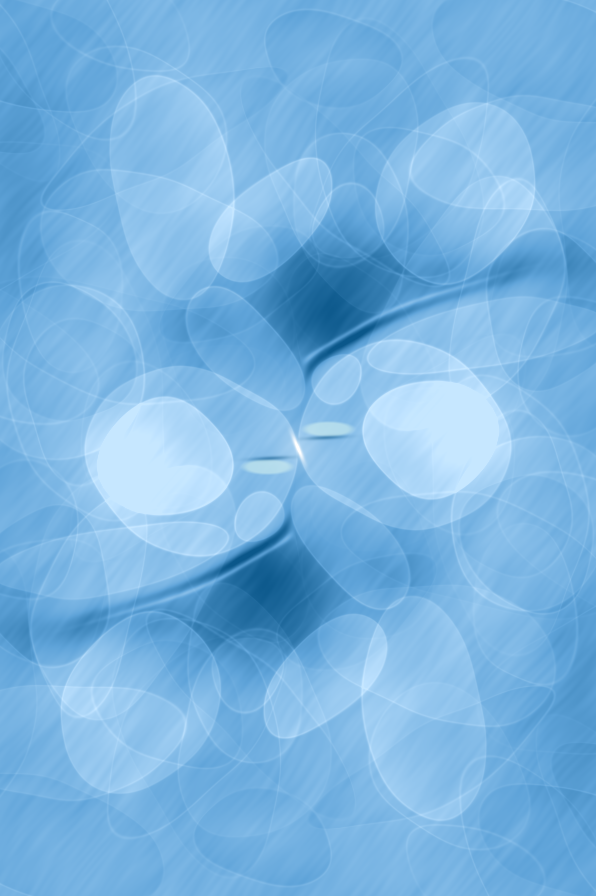
Reproduce this background procedurally as a Shadertoy shader.

```glsl
const vec3 DEEP = vec3(0.04, 0.34, 0.54);
const vec3 MID = vec3(0.37, 0.64, 0.85);
const vec3 PALE = vec3(0.72, 0.87, 0.99);
const vec3 CREAM = vec3(0.76, 0.90, 0.93);
const float BASE_TONE = 0.63;
const float RIM_WIDTH = 0.0013;
const float RIM_LIGHT = 0.11;
const float FOLD_DEPTH = 0.028;
const int VEILS = 38;

// Soft light and shade: centre, radii; then strength
const int CLOUDS = 12;
const vec4 CLOUD[CLOUDS] = vec4[](
    vec4(0.03, 0.145, 0.075, 0.06), vec4(0.09, 0.23, 0.09, 0.06),
    vec4(0.20, 0.19, 0.12, 0.03), vec4(0.0, 0.215, 0.06, 0.04),
    vec4(-0.31, 0.27, 0.06, 0.10), vec4(0.31, 0.20, 0.06, 0.06),
    vec4(-0.11, 0.14, 0.05, 0.05), vec4(0.08, 0.36, 0.08, 0.05),
    vec4(-0.30, 0.43, 0.07, 0.09), vec4(0.175, 0.014, 0.07, 0.05),
    vec4(0.18, 0.30, 0.08, 0.09), vec4(-0.10, 0.36, 0.12, 0.12));
const float CLOUD_TONE[CLOUDS] = float[](
    -0.52, -0.16, -0.28, -0.22, -0.20, -0.13, -0.16, -0.10, -0.10, 0.26, 0.10, 0.08);

// Main petals: centre, radii; then angle, tone
const int PETALS = 10;
const vec4 PETAL[PETALS] = vec4[](
    vec4(0.118, 0.012, 0.118, 0.105), vec4(0.148, 0.012, 0.078, 0.064),
    vec4(0.177, 0.285, 0.105, 0.083), vec4(-0.14, 0.29, 0.12, 0.07),
    vec4(-0.03, 0.255, 0.088, 0.045), vec4(0.057, 0.25, 0.045, 0.04),
    vec4(-0.06, 0.11, 0.08, 0.045), vec4(0.21, 0.125, 0.13, 0.035),
    vec4(0.04, 0.077, 0.032, 0.024), vec4(-0.26, 0.08, 0.10, 0.09));
const vec2 PETAL_STYLE[PETALS] = vec2[](
    vec2(0.0, 0.17), vec2(0.0, 0.23), vec2(0.95, 0.14), vec2(1.75, 0.13), vec2(0.85, 0.17),
    vec2(0.5, 0.06), vec2(-0.9, 0.12), vec2(0.2, 0.10), vec2(0.8, 0.15), vec2(0.3, 0.07));

vec2 hash2(vec2 p) {
    vec3 h = fract(vec3(p.xyx) * vec3(0.1031, 0.1030, 0.0973));
    h += dot(h, h.yzx + 33.33);
    return fract((h.xx + h.yz) * h.zy);
}

float corner(vec2 cell, vec2 offset, vec2 f) {
    return dot(hash2(cell + offset + 50.0) * 2.0 - 1.0, f - offset);
}

float gradientNoise(vec2 p) {
    vec2 i = floor(p), f = p - i;
    vec2 u = f * f * f * (f * (f * 6.0 - 15.0) + 10.0);
    vec2 e = vec2(0.0, 1.0);
    return mix(mix(corner(i, e.xx, f), corner(i, e.yx, f), u.x),
               mix(corner(i, e.xy, f), corner(i, e.yy, f), u.x), u.y);
}

vec2 rotate(vec2 p, float a) {
    return vec2(cos(a) * p.x + sin(a) * p.y, cos(a) * p.y - sin(a) * p.x);
}

// Translucent petal with a wavy outline, bright fold and thin rim
float petal(vec2 p, vec2 centre, vec2 radii, float angle, float tone, float wave, float phase) {
    vec2 l = rotate(p - centre, angle) / radii;
    float theta = atan(l.y, l.x + 1e-5);
    float f = length(l) * (1.0 + wave * (sin(2.0 * theta + phase) + 0.6 * sin(3.0 * theta - 2.0 * phase)));
    float d = f * (f - 1.0) / max(length(l / radii), 1e-3);
    float pixel = 1.0 / iResolution.y;
    float inside = smoothstep(pixel, -pixel, d);
    float w = max(RIM_WIDTH, 0.7 * pixel);
    float rim = exp(-d * d / (w * w)) * (0.6 + 0.4 * sin(theta + phase * 3.0));
    return inside * tone * (0.4 + 0.6 * exp(min(d, 0.0) / FOLD_DEPTH)) + RIM_LIGHT * rim;
}

// One half of the point-symmetric arrangement
float halfTone(vec2 p) {
    vec2 q = p + 0.014 * vec2(gradientNoise(p * 9.0), gradientNoise(p * 9.0 + 20.0));
    float tone = 0.0;

    // Dark crease sweeping out of the centre
    float root = sqrt(max(q.x, 4e-4));
    float crease = (q.y - 0.062 - 0.25 * root) / length(vec2(1.0, 0.125 / root));
    float reach = smoothstep(-0.002, 0.012, q.x) * smoothstep(0.30, 0.05, q.x);
    float above = mix(1.0, smoothstep(-0.02, 0.012, crease), smoothstep(0.0, 0.02, q.x));
    tone -= 0.32 * reach * exp(-pow(crease / 0.005, 2.0));
    tone += 0.30 * reach * exp(-pow((crease - 0.008) / 0.0025, 2.0));

    for (int i = 0; i < CLOUDS; i++) {
        vec2 l = (q - CLOUD[i].xy) / CLOUD[i].zw;
        tone += CLOUD_TONE[i] * exp(-dot(l, l)) * (i < 4 ? above : 1.0);
    }
    for (int i = 0; i < PETALS; i++)
        tone += petal(q, PETAL[i].xy, PETAL[i].zw, PETAL_STYLE[i].x, PETAL_STYLE[i].y, 0.045, float(i) * 1.7);

    // Scattered veils, fainter near the centre
    for (int i = 0; i < VEILS; i++) {
        vec2 a = hash2(vec2(float(i), 3.0)), b = hash2(vec2(float(i), 17.0)), c = hash2(vec2(float(i), 41.0));
        vec2 centre = (a - 0.5) * vec2(0.76, 1.08);
        float weight = smoothstep(0.08, 0.26, length(centre));
        tone += weight * 0.75 * petal(q, centre, mix(vec2(0.06, 0.04), vec2(0.15, 0.09), b),
                                     c.x * 6.283, mix(-0.10, 0.11, c.y), 0.11, b.x * 6.283);
    }

    // Woven fibres and drifting haze
    vec2 fibre = rotate(q, 0.9);
    tone += 0.05 * gradientNoise(fibre * vec2(18.0, 150.0));
    return tone + 0.10 * gradientNoise(q * 7.0) + 0.06 * gradientNoise(fibre * vec2(10.0, 38.0));
}

void mainImage(out vec4 fragColor, in vec2 fragCoord) {
    vec2 p = (fragCoord - 0.5 * iResolution.xy) / iResolution.y;
    float tone = clamp(BASE_TONE + halfTone(p) + halfTone(-p), 0.0, 1.08);
    vec3 color = tone < 0.5 ? mix(DEEP, MID, tone * 2.0) : mix(MID, PALE, tone * 2.0 - 1.0);

    // Cream leaves beside the centre, each over a thin shadow
    vec2 m = p.x < 0.0 ? -p : p;
    vec2 leaf = (m - vec2(0.034, 0.021)) / vec2(0.030, 0.009);
    float shade = exp(-pow((m.y - 0.010 - 0.05 * m.x) / 0.0022, 2.0) - pow((m.x - 0.03) / 0.022, 2.0));
    color = mix(color, CREAM, 0.75 * smoothstep(1.1, 0.7, length(leaf)));
    color = mix(color, DEEP, 0.55 * shade);

    // White slit of light
    vec2 slit = rotate(p, -1.17);
    float glint = exp(-pow(slit.y / 0.0025, 2.0) - pow(slit.x / 0.016, 2.0));
    float halo = exp(-dot(p, p) / 0.0006);
    color = mix(color, vec3(1.0), clamp(glint + 0.18 * halo, 0.0, 1.0));
    fragColor = vec4(color, 1.0);
}
```
